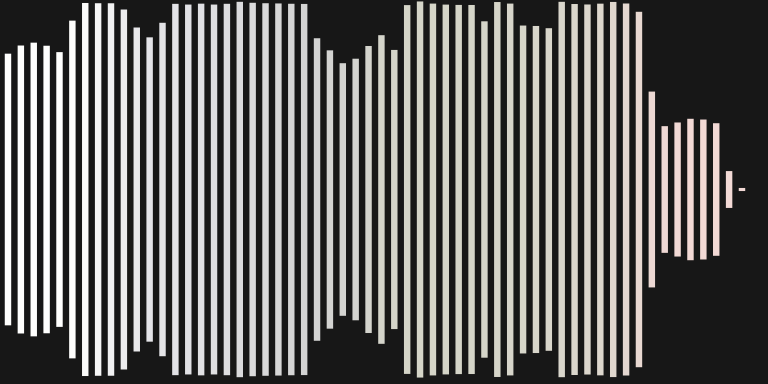
Give the GLSL for this background, as a Shadertoy shader.

```glsl
// Pale vertical bars on near-black, mirrored about a horizontal axis like an audio waveform.
// Each pixel finds its bar by repetition; a plateau with carved dips and hashed jitter
// gives the bar height, and a soft left-to-right gradient gives its colour.

const float BAR_COUNT = 58.0;
const float PITCH = 0.016767;      // bar spacing, fraction of width
const float FIRST_CENTER = 0.0104; // centre of bar 0
const float AXIS_Y = 0.5065;
const float MIN_HALF_HEIGHT = 0.004;

const vec3 BACKGROUND = vec3(0.092);
const vec3 WHITE = vec3(1.0, 1.0, 0.995);
const vec3 COOL_GREY = vec3(0.89, 0.89, 0.905);
const vec3 GREY = vec3(0.825, 0.825, 0.82);
const vec3 SAGE = vec3(0.835, 0.835, 0.785);
const vec3 SAND = vec3(0.855, 0.84, 0.80);
const vec3 PINK = vec3(0.95, 0.85, 0.835);

float hash(float n) {
    n = fract(n * 0.1031);
    n *= n + 33.33;
    return fract(n * (n + n));
}

// Trapezoid around center: 1 inside, falling to 0 at reach over the ramp.
float dip(float i, float center, float reach, float ramp) {
    return clamp((reach - abs(i - center)) / ramp, 0.0, 1.0);
}

// Antialiased coverage of a centred interval.
float coverage(float offset, float halfSize, float pixel) {
    return clamp(0.5 + (halfSize - abs(offset)) / pixel, 0.0, 1.0);
}

// Half height of bar i, fraction of canvas height.
float barHalfHeight(float i) {
    float h = 0.485 + 0.010 * (hash(i + 7.0) - 0.5) * step(i, 49.5);

    // Quiet opening
    h -= 0.107 * dip(i, 2.0, 3.45, 1.0);
    h -= 0.028 * dip(i, 0.0, 1.0, 1.0) + 0.018 * dip(i, 4.0, 1.0, 1.0);

    // Dips in the loud section
    h -= 0.099 * dip(i, 10.85, 2.2, 2.2);
    h -= 0.081 * dip(i, 27.0, 4.0, 1.0);
    h -= 0.086 * dip(i, 26.4, 2.7, 2.7);
    h -= 0.042 * dip(i, 30.0, 1.0, 1.0);
    h -= 0.042 * dip(i, 37.0, 1.0, 1.0);
    h -= 0.060 * dip(i, 41.0, 2.0, 1.0);
    h -= 0.018 * dip(i, 49.0, 1.0, 1.0);

    // Stepped fade-out with a small swell
    h -= 0.230 * step(49.5, i) + 0.091 * step(50.5, i);
    h -= 0.116 * step(55.5, i) + 0.060 * step(56.5, i);
    h += 0.024 * dip(i, 53.4, 2.5, 2.5);
    return max(h, MIN_HALF_HEIGHT);
}

vec3 barColor(float i) {
    vec3 c = mix(WHITE, COOL_GREY, smoothstep(4.0, 12.0, i));
    c = mix(c, GREY, smoothstep(11.0, 26.0, i));
    c = mix(c, SAGE, smoothstep(25.0, 31.0, i));
    c = mix(c, SAND, smoothstep(35.0, 45.0, i));
    return mix(c, PINK, smoothstep(44.0, 53.0, i));
}

void mainImage(out vec4 fragColor, in vec2 fragCoord) {
    vec2 pixel = 1.0 / iResolution.xy;
    vec2 uv = fragCoord * pixel;

    // Nearest bar and the offset from its centre
    float i = clamp(round((uv.x - FIRST_CENTER) / PITCH), 0.0, BAR_COUNT - 1.0);
    vec2 offset = uv - vec2(FIRST_CENTER + i * PITCH, AXIS_Y);

    float bar = coverage(offset.x, 0.25 * PITCH, pixel.x)
              * coverage(offset.y, barHalfHeight(i), pixel.y);
    fragColor = vec4(mix(BACKGROUND, barColor(i), bar), 1.0);
}
```
